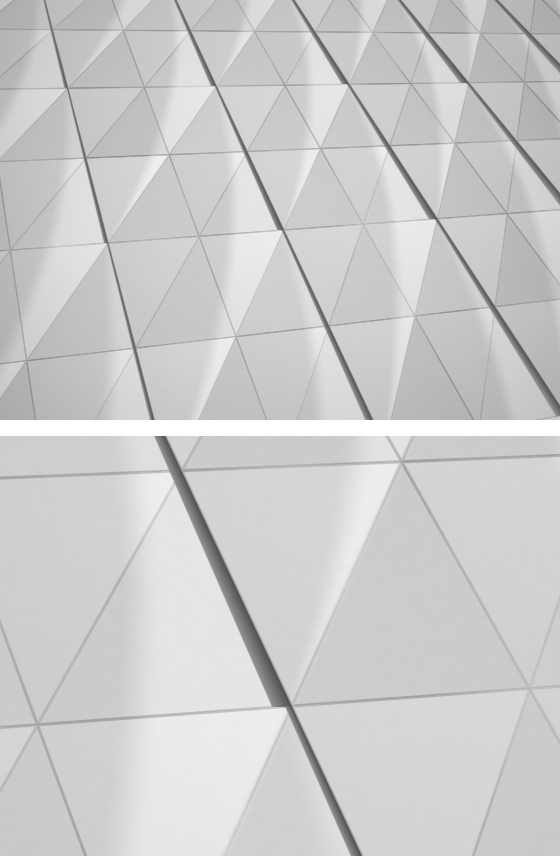
Top: the whole. Bottom: its middle third, enlarged.
Give the GLSL for this pattern, as a Shadertoy shader.

```glsl
#define PANEL_TONE 0.795
#define TONE_JITTER 0.025
#define GLOW 0.1
#define FAINT_GLOW 0.06
#define SEAM_HALF_WIDTH 0.0006
#define SEAM_DEPTH 0.16
#define RIDGE_WIDTH 0.043
#define RIDGE_GROWTH 0.018
#define RIDGE_LIGHT 0.58
#define RIDGE_DARK 0.31
#define GRAIN 0.008
#define TINT vec3(0.997, 0.997, 1.006)

// Perspective from lattice units (column, row) to canvas heights, y down
const mat3 FACADE = mat3(0.1925, 0.0037, 0.0299,
                         0.0253, 0.1331, -0.0883,
                         0.1615, 0.2101, 1.0);

float hash(vec2 p) {
    vec3 q = fract(vec3(p.xyx) * 0.1031);
    q += dot(q, q.yzx + 33.33);
    return fract((q.x + q.y) * q.z);
}

float valueNoise(vec2 p) {
    vec2 cell = floor(p), f = fract(p);
    f = f * f * (3.0 - 2.0 * f);
    return mix(mix(hash(cell), hash(cell + vec2(1, 0)), f.x),
               mix(hash(cell + vec2(0, 1)), hash(cell + vec2(1, 1)), f.x), f.y);
}

float gradientLength(float v) {
    return max(length(vec2(dFdx(v), dFdy(v))), 1e-5);
}

// Coverage of thin lines at whole values of a coordinate
float seam(float coord, float pixel) {
    float d = abs(fract(coord + 0.5) - 0.5) / gradientLength(coord) * pixel;
    float blur = 0.75 * pixel;
    return 1.0 - smoothstep(SEAM_HALF_WIDTH, SEAM_HALF_WIDTH + blur + 0.0006, d);
}

// Flat tone of the triangular panel under a lattice point
float panelTone(vec2 p) {
    vec2 cell = floor(p), f = fract(p);
    float lower = smoothstep(-0.01, 0.01, f.x + f.y - 1.0);
    vec2 parity = mod(cell, 2.0);
    float tone = PANEL_TONE + 0.012 - 0.034 * lower;
    tone += 0.015 * lower * parity.x;
    tone += 0.012 * (1.0 - lower) * (1.0 - parity.x);
    tone += TONE_JITTER * (mix(hash(cell + 61.0), hash(cell + 97.0), lower) - 0.5);
    return tone + 0.015 * (f.x - f.y) * (1.0 - lower);
}

// Reflected light: a beam leaves each ridge and narrows to a tip at the next
float reflectedLight(vec2 p) {
    float x = mod(p.x, 2.0), light = 0.0;
    for (int k = 0; k < 2; k++) {
        float t = mod(p.y - 1.0, 2.0) + 2.0 * float(k);
        float left = 1.78 - t * (0.3 + 0.098 * t), right = 3.0 - t;
        float soft = 0.03 + 0.07 * clamp(right, 0.0, 1.0);
        float beam = smoothstep(left - soft, left + soft, x)
                   * (1.0 - smoothstep(right - 0.03, right + 0.03, x));
        light = max(light, GLOW * beam * (1.0 - 0.06 * t));
    }
    float t = mod(p.y, 2.0), edge = 2.0 - 0.22 * t;
    return max(light, FAINT_GLOW * smoothstep(edge - 0.08, edge + 0.08, x));
}

void mainImage(out vec4 fragColor, in vec2 fragCoord) {
    float pixel = 1.0 / iResolution.y;
    vec2 canvas = vec2(fragCoord.x, iResolution.y - fragCoord.y) * pixel;
    vec3 projected = inverse(FACADE) * vec3(canvas, 1.0);
    vec2 p = projected.xy / projected.z;

    // Panels with their reflections
    float shade = panelTone(p) + reflectedLight(p);

    // Joints along rows, columns and diagonals
    float rowSeam = seam(p.y, pixel);
    float columnSeam = seam(p.x, pixel);
    float diagonalSeam = seam(p.x + p.y, pixel);
    float wear = 0.5 + 0.8 * valueNoise(p * 2.0 + 40.0);
    float joints = max(max(rowSeam, 0.85 * columnSeam), 0.55 * diagonalSeam);
    shade -= SEAM_DEPTH * wear * joints;

    // Broad falloff and fine surface grain
    vec2 offset = canvas - vec2(0.66, 0.5);
    shade *= 1.03 - 0.25 * dot(offset, offset);
    shade += GRAIN * (valueNoise(canvas * 180.0) - 0.5);

    // Folded ridges on every second column, widening over two rows
    float column = 2.0 * round(p.x * 0.5);
    float side = p.x - column, blur = 0.9 * gradientLength(p.x);
    float width = max(RIDGE_WIDTH + RIDGE_GROWTH * column, 0.02)
                * mix(0.35, 1.0, fract(p.y * 0.5));
    float ridge = smoothstep(-width - blur, -width + blur, side)
                * (1.0 - smoothstep(-blur, blur, side));
    float ridgeTone = mix(RIDGE_LIGHT, RIDGE_DARK, clamp(1.0 + side / width, 0.0, 1.0));
    shade = mix(shade, ridgeTone, ridge);

    fragColor = vec4(clamp(shade * TINT, 0.0, 1.0), 1.0);
}
```
